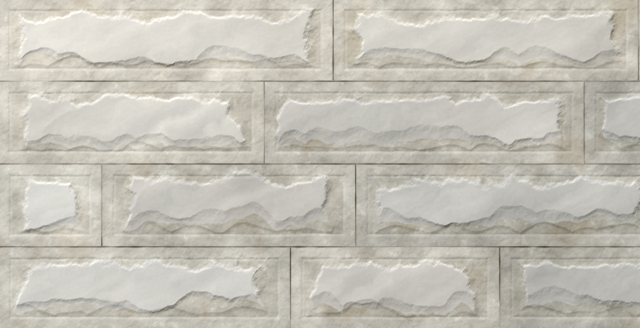
Reproduce this texture procedurally as a Shadertoy shader.

```glsl
// Split-face pale marble blocks in four staggered courses with chiselled panels.
#define COURSES vec2(7.8, 3.96)
#define MARGIN 0.145
#define JOINT_WIDTH 0.006
#define FACE_HEIGHT 0.042
#define ROUGHNESS 0.019
#define SHADOW 0.21
#define HIGHLIGHT 0.11
#define FACE_COLOR vec3(0.800, 0.792, 0.765)
#define EDGE_COLOR vec3(0.765, 0.752, 0.710)
#define STAIN_COLOR vec3(0.69, 0.65, 0.57)
#define JOINT_COLOR vec3(0.27, 0.24, 0.19)

// Vertical joints of each course, in course heights, top course first.
const vec4 JOINTS[4] = vec4[4](
    vec4(-0.03, 4.06, 7.78, 11.0), vec4(-0.03, 3.22, 7.12, 10.5),
    vec4(-0.02, 1.24, 4.335, 8.05), vec4(-0.02, 3.54, 6.09, 9.0));

vec2 hash2(vec2 p) {
    p = vec2(dot(p, vec2(127.1, 311.7)), dot(p, vec2(269.5, 183.3)));
    return fract(sin(p) * 43758.5);
}

float gradientNoise(vec2 p) {
    vec2 i = floor(p), f = fract(p), u = f * f * (3.0 - 2.0 * f);
    vec2 o = vec2(1.0, 0.0);
    float a = dot(hash2(i) * 2.0 - 1.0, f);
    float b = dot(hash2(i + o) * 2.0 - 1.0, f - o);
    float c = dot(hash2(i + o.yx) * 2.0 - 1.0, f - o.yx);
    float d = dot(hash2(i + 1.0) * 2.0 - 1.0, f - 1.0);
    return mix(mix(a, b, u.x), mix(c, d, u.x), u.y);
}

float fbm(vec2 p) {
    float sum = 0.0, amp = 1.0;
    for (int i = 0; i < 4; i++) {
        sum += amp * gradientNoise(p);
        p = mat2(1.6, 1.2, -1.2, 1.6) * p + 7.3;
        amp *= 0.55;
    }
    return sum;
}

// Concave chip: flat at its foot, steepest at the rim.
float chip(float d, float width) {
    float t = clamp(d / width, 0.0, 1.0);
    return t * t;
}

// Returns height, coverage of the smooth face, and depth inside the panel.
vec3 relief(vec2 q, vec2 span, float seed) {
    vec2 lo = vec2(span.x + MARGIN, MARGIN), hi = vec2(span.y - MARGIN, 1.0 - MARGIN);
    vec2 inset = min(q - lo, hi - q);
    vec2 s = q + seed * 3.7, vary = hash2(vec2(seed, 2.0));
    float panel = min(inset.x, inset.y) + 0.012 * gradientNoise(s * 5.0);
    vec2 w = q + 0.07 * vec2(gradientNoise(s * 4.0), gradientNoise(s * 4.0 + 31.0));

    // Ragged outline: slanted ends, wavy top, scalloped bottom.
    float wobble = 0.20 * gradientNoise(s * 2.1) + 0.07 * fbm(s * 6.0);
    vec2 ends = vec2(w.x - lo.x, hi.x - w.x) - 0.06 - 0.14 * vary;
    ends += (q.y - 0.5) * vec2(0.3, 0.35) * (vary.yx - 0.3);
    float outline = min(min(ends.x, ends.y), w.y - lo.y - 0.04) + wobble;
    float scallops = 0.34 * abs(gradientNoise(vec2(w.x * 1.0, seed + 0.4)))
                   + 0.24 * abs(gradientNoise(vec2(w.x * 2.4, seed + 4.3)));
    float bottom = 0.84 - scallops - w.y + 0.03 * fbm(s * 8.0);
    float strength = smoothstep(-0.35, 0.3, gradientNoise(vec2(q.x * 1.5, seed + 9.5)));
    float side = smoothstep(0.0, 0.07, outline);
    float face = side * chip(bottom + 0.02, mix(0.20, 0.05, strength));
    float cover = smoothstep(0.0, 0.05, outline) * smoothstep(-0.01, 0.025, bottom);

    // Lower broken ledge inside the chiselled panel.
    float shelf = 0.88 - 0.30 * abs(gradientNoise(vec2(w.x * 1.9, seed + 6.6))) - w.y;
    float ledge = chip(shelf, 0.055) * smoothstep(0.0, 0.08, outline + 0.06);

    float height = FACE_HEIGHT * face + 0.4 * FACE_HEIGHT * ledge;
    height -= 0.009 * smoothstep(-0.014, 0.014, panel);
    height -= 0.007 * exp(-pow(panel / 0.016, 2.0));
    height += ROUGHNESS * mix(1.0, 0.2, cover) * fbm(s * 5.0);
    return vec3(height, cover, panel);
}

void mainImage(out vec4 fragColor, in vec2 fragCoord) {
    vec2 uv = fragCoord / iResolution.xy;
    vec2 p = vec2(uv.x, 1.0 - uv.y) * COURSES + vec2(0.0, 0.02);
    float pixel = COURSES.x / iResolution.x;

    // Find the block holding this point.
    int course = clamp(int(p.y), 0, 3);
    vec4 joints = JOINTS[course];
    vec2 span = joints.xy;
    for (int i = 1; i < 3; i++)
        if (p.x > joints[i]) span = vec2(joints[i], joints[i + 1]);
    vec2 q = vec2(p.x, p.y - float(course));
    float seed = float(course) * 2.7 + span.x * 1.3 + 5.0;

    // Light from above, slightly from the left.
    vec2 e = vec2(0.011, 0.0);
    vec3 here = relief(q, span, seed);
    float slopeX = relief(q + e, span, seed).x - relief(q - e, span, seed).x;
    float slopeY = relief(q + e.yx, span, seed).x - relief(q - e.yx, span, seed).x;
    float slope = (slopeY + 0.45 * slopeX) / (2.0 * e.x);
    float light = HIGHLIGHT * max(slope, 0.0) + SHADOW * min(slope, 0.0);

    // Mottled rough stone, streaked smooth face, tint per block.
    vec2 s = p + seed * 2.1;
    float mottle = fbm(s * 2.8);
    float flecks = smoothstep(0.15, 0.6, fbm(s * 9.0 + 3.0));
    float veins = fbm(vec2(0.8 * s.x + 0.6 * s.y, 3.5 * s.y + 1.8 * s.x) + 0.5 * mottle);
    float grain = gradientNoise(s * 32.0);
    vec3 rough = EDGE_COLOR + 0.12 * mottle + 0.06 * flecks + 0.025 * grain;
    rough = mix(rough, STAIN_COLOR, 0.6 * smoothstep(0.05, 0.6, fbm(p * 1.5 + 20.0)));
    rough -= vec3(0.024, 0.026, 0.032) * smoothstep(0.0, 0.03, here.z);
    vec3 smoothFace = FACE_COLOR + vec3(0.085, 0.082, 0.074) * veins + 0.014 * grain;
    vec3 color = mix(rough, smoothFace, here.y);
    vec2 tint = hash2(vec2(seed, 8.0)) - 0.5;
    color += 0.07 * tint.x + 0.014 * tint.y * vec3(1.0, 0.2, -1.0);
    color += 0.08 * fbm(p * 0.7 + 11.0) + 0.07 * (uv.y - uv.x) + light;

    // Thin joints, dark in some stretches and nearly closed in others.
    vec2 gap = min(q - vec2(span.x, 0.0), vec2(span.y, 1.0) - q);
    float edge = min(gap.x, gap.y) + 0.010 * gradientNoise(p * 7.0);
    float line = 1.0 - smoothstep(JOINT_WIDTH - pixel, JOINT_WIDTH + pixel, edge);
    float depth = clamp(0.55 + 1.5 * gradientNoise(p * vec2(1.3, 1.1) + 4.0), 0.12, 1.0);
    color = mix(color, JOINT_COLOR, line * depth);
    color -= 0.03 * exp(-max(edge, 0.0) / 0.025);

    fragColor = vec4(clamp(color, 0.0, 1.0), 1.0);
}
```
